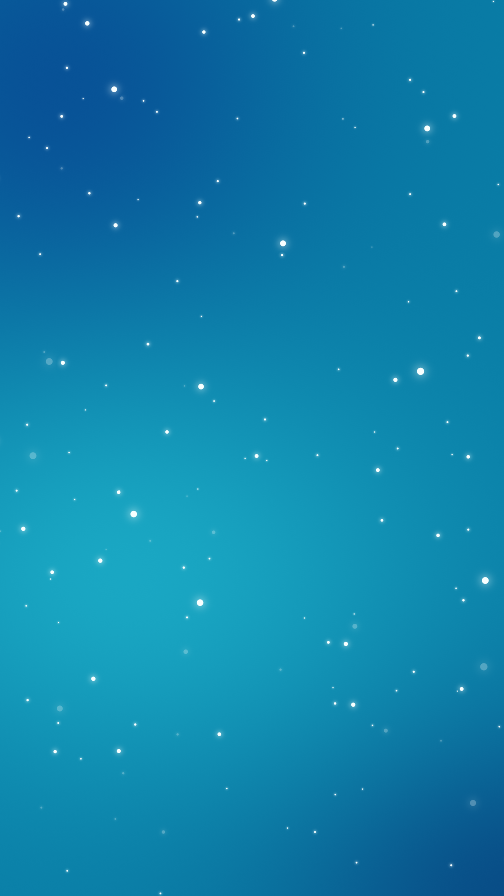
This background is drawn by a WebGL 2 fragment shader. Its source:

```glsl
#version 300 es
precision highp float;
// Blue-teal gradient sky with soft colour glows and scattered white stars.

uniform vec2 u_resolution;
out vec4 fragColor;

const vec3 TEAL = vec3(0.035, 0.490, 0.650);
const vec3 DEEP_BLUE = vec3(0.030, 0.320, 0.590);
const vec3 AQUA = vec3(0.100, 0.655, 0.765);
const vec3 NAVY = vec3(0.030, 0.290, 0.520);
const vec3 STAR_WHITE = vec3(0.97, 1.0, 1.0);

float hash(vec2 p) {
    return fract(sin(dot(p, vec2(127.1, 311.7))) * 43758.5453);
}

// Elliptical Gaussian falloff: 1 at the centre.
float glow(vec2 p, vec2 center, vec2 radius) {
    vec2 d = (p - center) / radius;
    return exp(-dot(d, d));
}

vec3 background(vec2 uv) {
    vec3 color = TEAL;
    color = mix(color, DEEP_BLUE, glow(uv, vec2(0.10, 0.90), vec2(0.50, 0.28)));
    color = mix(color, NAVY, glow(uv, vec2(1.05, 0.00), vec2(0.50, 0.20)));
    return mix(color, AQUA, glow(uv, vec2(0.25, 0.36), vec2(0.60, 0.24)));
}

// A smooth disc with a faint halo.
float star(float dist, float radius, float pixel) {
    float disc = 1.0 - smoothstep(radius - 0.6 * pixel, radius + 0.6 * pixel, dist);
    float halo = 0.28 * exp(-dist * dist / (radius * radius * 4.0));
    return max(disc, halo);
}

// One jittered star per grid cell; neighbours are checked to avoid cut edges.
float starLayer(vec2 p, float cells, float density, vec2 radii, float seed, float pixel) {
    vec2 home = floor(p * cells);
    float light = 0.0;
    for (int y = -1; y <= 1; y++) {
        for (int x = -1; x <= 1; x++) {
            vec2 cell = home + vec2(x, y);
            vec2 key = cell + seed;
            vec2 jitter = vec2(hash(key + 3.1), hash(key + 7.7));
            float dist = length(p - (cell + jitter) / cells);
            float radius = mix(radii.x, radii.y, hash(key + 13.3));
            float alpha = mix(0.30, 1.0, step(0.22, hash(key + 19.9)));
            float present = step(hash(key), density);
            light = max(light, present * alpha * star(dist, radius, pixel));
        }
    }
    return light;
}

void main() {
    vec2 uv = gl_FragCoord.xy / u_resolution;
    vec2 p = gl_FragCoord.xy / u_resolution.x;
    float pixel = 1.0 / u_resolution.x;

    // Star sizes are fractions of the canvas width.
    float light = starLayer(p, 10.0, 0.60, vec2(0.0012, 0.0026), 11.0, pixel);
    light = max(light, starLayer(p, 6.0, 0.60, vec2(0.0028, 0.0048), 37.0, pixel));
    light = max(light, starLayer(p, 4.0, 0.50, vec2(0.0050, 0.0078), 71.0, pixel));

    // Fine grain hides banding in the gradient.
    float grain = (hash(gl_FragCoord.xy) - 0.5) / 255.0;
    fragColor = vec4(mix(background(uv), STAR_WHITE, light) + grain, 1.0);
}
```
